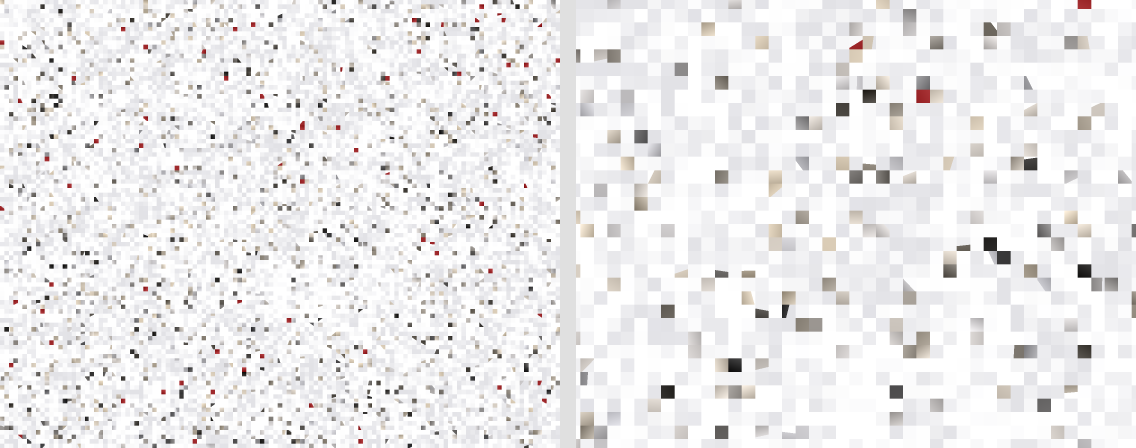
Left, the full canvas; right, a detail of the centre.
Reproduce this texture procedurally as a Shadertoy shader.

```glsl
// Pale terrazzo of tiny square cells: white and lavender paper sprinkled with beige, brown, black and red grains.

// Integer hash: four random values in 0..1 for a cell and a seed
vec4 hash4(vec2 cell, int seed) {
    uvec4 v = uvec4(ivec4(ivec2(cell) + 4096, seed, seed * 7 + 3));
    v = v * 1664525u + 1013904223u;
    for (int i = 0; i < 2; i++) {
        v.x += v.y * v.w;
        v.y += v.z * v.x;
        v.z += v.x * v.y;
        v.w += v.y * v.z;
        v ^= v >> 16u;
    }
    return vec4(v >> 8u) / 16777216.0;
}

// Smooth value noise for loose clusters
float clusterNoise(vec2 p, int seed) {
    vec2 i = floor(p), f = fract(p);
    f = f * f * (3.0 - 2.0 * f);
    float low = mix(hash4(i, seed).x, hash4(i + vec2(1, 0), seed).x, f.x);
    float high = mix(hash4(i + vec2(0, 1), seed).x, hash4(i + vec2(1, 1), seed).x, f.x);
    return mix(low, high, f.y);
}

// White to lavender paper, one tone per cell
vec3 paperColor(vec2 cell) {
    float shade = mix(hash4(cell, 1).x, clusterNoise(cell / 3.0, 2), 0.4);
    float tone = mix(1.0, 0.885, smoothstep(0.3, 0.85, shade));
    return vec3(tone, tone, tone + 0.15 * (1.0 - tone));
}

// Grain: mostly light beige, few dark, rare red, with a slight inner gradient
vec3 grainColor(vec2 cell, vec2 local, vec2 dir) {
    vec4 rnd = hash4(cell, 3);
    float tone = 0.82 - 0.7 * rnd.x * rnd.x * rnd.x;
    vec3 tint = mix(vec3(0.99, 0.99, 1.02), vec3(1.05, 0.98, 0.87), rnd.y);
    vec3 color = rnd.z < 0.04 ? vec3(0.62, 0.16, 0.17) : tone * tint;
    return color + 0.25 * rnd.w * dot(local, dir);
}

vec3 terrazzo(vec2 p) {
    vec2 cell = floor(p), local = fract(p) - 0.5;
    vec3 color = paperColor(cell);
    vec4 rnd = hash4(cell, 4);
    float density = mix(0.08, 0.15, clusterNoise(cell / 7.0, 5));
    if (rnd.x < density) {
        // Some grains are chipped along a slanted line
        float angle = 6.2832 * rnd.y;
        vec2 dir = vec2(cos(angle), sin(angle));
        float chip = rnd.z < 0.3 ? mix(-0.1, 0.4, rnd.w) : 1.0;
        if (dot(local, dir) < chip) color = grainColor(cell, local, dir);
    }
    return color;
}

void mainImage(out vec4 fragColor, in vec2 fragCoord) {
    // 100 cells per canvas height, 3x3 samples per pixel for smooth edges
    vec3 sum = vec3(0.0);
    for (int i = 0; i < 9; i++) {
        vec2 offset = (vec2(i % 3, i / 3) - 1.0) / 3.0;
        sum += terrazzo((fragCoord + offset) / iResolution.y * 100.0);
    }
    fragColor = vec4(clamp(sum / 9.0, 0.0, 1.0), 1.0);
}
```
